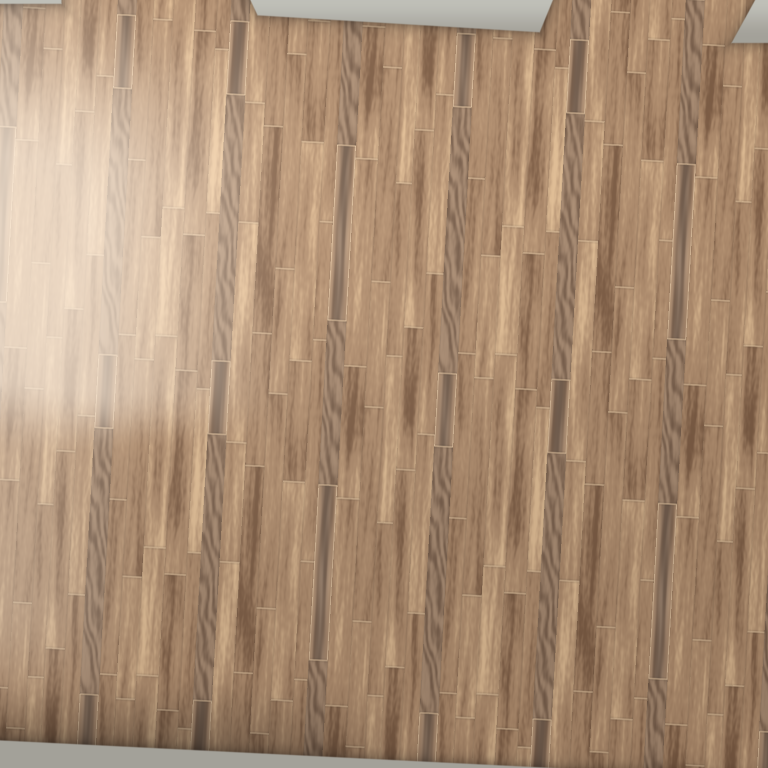
Give the GLSL for this texture, as a WebGL 2 fragment shader.

```glsl
#version 300 es
precision highp float;

uniform vec2 u_resolution;
out vec4 fragColor;

const float TILE = 0.443;    // side of the repeating square
const float STRIPS = 18.0;   // strips across one repeat

float hash(vec2 p) {
    vec3 q = fract(p.xyx * vec3(0.1031, 0.103, 0.0973));
    q += dot(q, q.yzx + 33.33);
    return fract((q.x + q.y) * q.z);
}

float cornerSlope(vec2 cell, vec2 offset) {
    float angle = 6.2832 * hash(cell);
    return dot(vec2(cos(angle), sin(angle)), offset);
}

float gradientNoise(vec2 p) {
    vec2 i = floor(p), f = p - i;
    vec2 w = f * f * f * (f * (f * 6.0 - 15.0) + 10.0);
    vec2 e = vec2(1.0, 0.0);
    return mix(mix(cornerSlope(i, f), cornerSlope(i + e, f - e), w.x),
               mix(cornerSlope(i + e.yx, f - e.yx), cornerSlope(i + 1.0, f - 1.0), w.x), w.y);
}

// Left edge of a strip; uneven, except around the dark strips
float stripEdge(float k) {
    float id = mod(k, STRIPS);
    return k + (mod(id, 6.0) < 1.5 ? 0.2 : 0.5 * hash(vec2(id, 7.0)));
}

vec3 planks(vec2 p) {
    // Tilted square lattice
    vec2 t = vec2(dot(p, vec2(0.9985, -0.055)), dot(p, vec2(0.055, 0.9985))) / TILE;
    float x = (t.x - 0.211) * STRIPS;
    float k = floor(x);
    if (x < stripEdge(k)) k -= 1.0;
    float id = mod(k, STRIPS);
    float left = x - stripEdge(k), right = stripEdge(k + 1.0) - x;

    // Two planks along each strip
    bool darkStrip = mod(id, 6.0) < 0.5;
    bool lateStrip = id > 11.5;
    float start = hash(vec2(id, 3.0));
    float split = mix(0.33, 0.67, hash(vec2(id, 5.0)));
    if (darkStrip) {
        start = lateStrip ? 0.368 : 0.015;
        split = lateStrip ? 0.515 : 0.215;
    }
    float along = fract(t.y - start);
    float second = step(split, along);
    float v = along - second * split;
    float span = mix(split, 1.0 - split, second);
    vec2 seed = vec2(id * 17.0, second * 41.0);

    // Long streaks and fine pores
    float broad = gradientNoise(vec2(left * 1.5, v * 2.5) + seed);
    float streak = gradientNoise(vec2(left * 4.5, v * 5.0) + seed + 9.3);
    float pores = gradientNoise(vec2(left * 9.0, v * 40.0) + seed + 4.7);
    float tone = 0.3 + 0.42 * hash(seed + 2.0);
    tone += 0.45 * broad + 0.38 * streak + 0.18 * pores;

    // Shaded bands in some of the plain planks
    float band = exp(-pow((left - 0.5) * 2.6, 2.0));
    tone -= 0.38 * band * step(0.72, hash(seed + 11.0)) * smoothstep(0.0, 0.2, v);
    float greyness = 0.0;
    if (darkStrip) {
        if (second > 0.5) {   // feathered grain
            float feather = sin(60.0 * v + 13.0 * left + 7.0 * gradientNoise(vec2(left * 1.3, v * 9.0) + seed));
            tone = 0.22 + 0.15 * feather + 0.25 * streak + 0.12 * pores;
            greyness = 0.3;
        } else {              // pale rim around a dark heart
            tone = 0.6 - 0.65 * band + 0.4 * streak + 0.25 * broad;
            greyness = 0.5 * band;
        }
    }

    vec3 wood = mix(vec3(0.43, 0.315, 0.23), vec3(0.61, 0.485, 0.375), smoothstep(-0.1, 0.45, tone));
    wood = mix(wood, vec3(0.79, 0.665, 0.52), smoothstep(0.4, 1.05, tone));
    wood = mix(wood, vec3(dot(wood, vec3(0.33))) * vec3(1.1, 0.99, 0.91), greyness);

    // Pale end joints and faint side seams
    float endGap = min(v, span - v) * TILE;
    float sideGap = min(left, right) * TILE / STRIPS;
    wood *= 1.0 - 0.12 * (1.0 - smoothstep(0.0, 0.004, endGap));
    wood = mix(wood, vec3(0.8, 0.69, 0.56), 0.6 * (1.0 - smoothstep(0.0004, 0.0018, endGap)));
    float rim = darkStrip && second < 0.5 ? 0.45 : 0.0;
    vec3 seam = rim > 0.0 ? vec3(0.8, 0.7, 0.58) : wood * 0.82;
    return mix(wood, seam, (0.35 + rim) * (1.0 - smoothstep(0.0003, 0.0018, sideGap)));
}

vec3 lighting(vec3 wood, vec2 p) {
    float ripple = 0.02 * gradientNoise(p * vec2(5.0, 9.0));
    float window = (1.0 - smoothstep(0.08, 0.42, p.x)) * smoothstep(0.41, 0.5, p.y + ripple)
                 * (1.0 - smoothstep(0.76, 1.02, p.y));
    float spill = (1.0 - smoothstep(0.0, 0.22, p.x)) * smoothstep(0.03, 0.22, p.y);
    float haze = exp(-2.2 * length((p - vec2(0.1, 0.7)) * vec2(1.0, 1.2)));
    wood *= 0.98 + 0.16 * haze + 0.08 * smoothstep(0.2, 0.8, p.y);
    wood *= 1.0 - 0.22 * (1.0 - smoothstep(0.02, 0.13, p.y)) * (1.0 - smoothstep(0.25, 0.6, p.x));
    float light = 0.52 * window + 0.24 * spill * (1.0 - 0.6 * window) + 0.2 * haze;
    return mix(wood, vec3(0.99, 0.935, 0.87), min(light, 0.74));
}

// Pale blocks and skirting at the borders; positive inside
float borderShapes(vec2 p) {
    float block = min(p.y - 0.98 + 0.06 * (p.x - 0.335),
                  min(p.x - 0.326 - 0.47 * (1.0 - p.y), 0.72 - 0.41 * (1.0 - p.y) - p.x));
    float corner = min(p.y - 0.944, p.x - 0.953 - 0.55 * (p.y - 0.945));
    float ledge = min(p.y - 0.995, 0.08 - p.x);
    float skirting = 0.036 - 0.05 * p.x - p.y;
    return max(max(block, corner), max(ledge, skirting));
}

void main() {
    float unit = 1.0 / min(u_resolution.x, u_resolution.y);
    vec3 color = vec3(0.0);
    // Four samples smooth the plank edges
    for (int i = 0; i < 4; i++) {
        vec2 offset = vec2(i % 2, i / 2) * 0.5 - 0.25;
        vec2 p = (gl_FragCoord.xy + offset) * unit;
        float d = borderShapes(p);
        vec3 floorColor = lighting(planks(p), p) * (1.0 - 0.3 * exp(-120.0 * max(-d, 0.0)));
        vec3 paint = mix(vec3(0.64, 0.63, 0.6), vec3(0.75, 0.75, 0.72), smoothstep(0.95, 1.0, p.y));
        color += 0.25 * mix(floorColor, paint, smoothstep(-unit, unit, d));
    }
    fragColor = vec4(color, 1.0);
}
```
